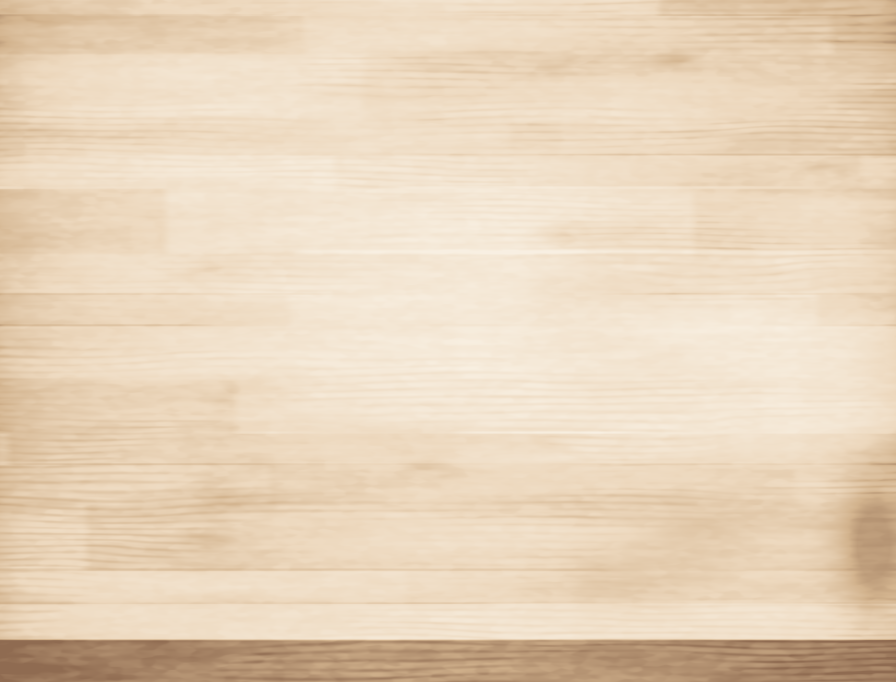
A Shadertoy shader for this texture:

```glsl
#define LIGHT vec3(0.964, 0.920, 0.856)
#define CREAM vec3(0.928, 0.846, 0.742)
#define TAN vec3(0.825, 0.702, 0.555)
#define BROWN vec3(0.585, 0.445, 0.338)
#define SHELF_TOP 0.062
#define LEDGE_TOP 0.115
#define PLANK_HEIGHT 0.066
#define GRAIN_LINES 95.0
#define GRAIN_DEPTH 0.13
#define STREAK_DEPTH 0.26
#define FINE_DEPTH 0.09
#define KNOTS 10

float hash(vec2 p) {
    return fract(sin(dot(p, vec2(127.1, 311.7))) * 43758.545);
}

// Smooth cellular noise: random cell tones blended by distance
float cells(vec2 p) {
    vec2 id = floor(p);
    float sum = 0.0, total = 0.0;
    for (int j = -1; j <= 1; j++)
    for (int i = -1; i <= 1; i++) {
        vec2 c = id + vec2(i, j);
        vec2 d = c + vec2(hash(c), hash(c + 17.3)) - p;
        float w = exp(-5.0 * dot(d, d));
        sum += w * hash(c + 41.7);
        total += w;
    }
    return sum / total;
}

float blob(vec2 p, vec2 center, vec2 size) {
    vec2 d = (p - center) / size;
    return exp(-dot(d, d));
}

// Tone of the board at x, with a soft butt joint to the next one
float boardTone(float row, float x) {
    float s = x * 1.7 + hash(vec2(row, 3.0)) * 5.0;
    float id = floor(s);
    return mix(hash(vec2(id, row)), hash(vec2(id + 1.0, row)),
               smoothstep(0.975, 1.0, fract(s)));
}

// Thin dark wavy lines, gathered in sparse patches
float grain(vec2 uv) {
    float warp = 2.2 * sin(uv.x * 5.0 + uv.y * 31.0)
               + 1.0 * sin(uv.x * 19.0 - uv.y * 53.0)
               + 6.0 * cells(uv * vec2(6.0, 18.0));
    float lines = pow(0.5 + 0.5 * sin(uv.y * GRAIN_LINES * 6.2832 + warp), 2.0) - 0.375;
    float patches = smoothstep(0.4, 0.75, cells(uv * vec2(4.0, 18.0) + 9.0));
    return lines * (0.12 + patches) * (0.3 + 1.1 * cells(uv * vec2(26.0, 95.0)));
}

float planks(vec2 uv) {
    float y = (uv.y - LEDGE_TOP) / PLANK_HEIGHT;
    y += 0.25 * sin(y * 1.9);
    float row = floor(y), f = y - row;
    float board = mix(boardTone(row, uv.x), boardTone(row + 1.0, uv.x),
                      smoothstep(0.94, 1.0, f));

    // Thin pale or dark seams between rows, broken along their length
    float edge = min(f, 1.0 - f);
    float seamId = floor(y + 0.5);
    float seam = (1.0 - smoothstep(0.005, 0.06, edge))
               * smoothstep(0.4, 0.75, cells(vec2(uv.x * 4.0, seamId * 7.0)));
    float seamTone = mix(-0.18, 0.15, step(0.5, hash(vec2(seamId, 8.0))));

    float tone = 0.155 + (board - 0.4) * 0.2 + seam * seamTone;

    // Soft, flattened knots
    for (int i = 0; i < KNOTS; i++) {
        float n = float(i);
        vec2 c = vec2(hash(vec2(n, 1.0)), 0.15 + 0.8 * hash(vec2(n, 2.0)));
        vec2 size = vec2(0.042, 0.018) * (0.6 + 0.7 * hash(vec2(n, 5.0)));
        tone += 0.28 * blob(uv, c, size) * cells(uv * vec2(32.0, 65.0));
    }
    return tone;
}

vec3 woodColor(float t) {
    vec3 c = mix(LIGHT, CREAM, clamp(t / 0.35, -0.25, 1.0));
    c = mix(c, TAN, clamp((t - 0.35) / 0.35, 0.0, 1.0));
    return mix(c, BROWN, clamp((t - 0.7) / 0.3, 0.0, 1.1));
}

void mainImage(out vec4 fragColor, in vec2 fragCoord) {
    vec2 uv = fragCoord / iResolution.xy;
    float aa = 1.0 / iResolution.y;
    float broad = cells(uv * vec2(3.0, 26.0)) - 0.5;
    float patches = cells(uv * vec2(5.0, 9.0) + 5.0) - 0.5;
    float fine = cells(uv * vec2(14.0, 105.0) + 31.0) - 0.5;
    float fleck = cells(uv * vec2(75.0, 170.0) + 63.0) - 0.5;
    float detail = FINE_DEPTH * fine + 0.09 * fleck + GRAIN_DEPTH * grain(uv);

    // Wall of boards, warmer at its foot, above a pale ledge
    float wall = planks(uv) + STREAK_DEPTH * broad + 0.16 * patches;
    wall += 0.09 * exp((LEDGE_TOP - uv.y) / 0.12);
    float ledge = 0.05 + 0.08 * broad;
    float tone = mix(ledge, wall, smoothstep(-aa, aa, uv.y - LEDGE_TOP));
    float ledgeFade = 1.0 - smoothstep(0.45, 0.65, uv.x);
    tone += 0.13 * ledgeFade * exp(-abs(uv.y - LEDGE_TOP) / 0.002);
    tone += detail;

    // Darker rim, strongest on the left
    vec2 q = (uv - vec2(0.56, 0.54)) * vec2(1.0, 0.85);
    tone += 0.68 * dot(q, q);
    tone += 0.17 * exp(-uv.x / 0.04) + 0.15 * exp((uv.x - 1.0) / 0.03);

    // Blurred stains at the lower right
    float stain = blob(uv, vec2(0.79, 0.22), vec2(0.075, 0.05))
                + 0.7 * blob(uv, vec2(0.69, 0.14), vec2(0.07, 0.05));
    tone = mix(tone, 0.57 + 0.5 * detail, 0.65 * min(stain, 1.0));
    float smudge = min(1.3 * blob(uv, vec2(0.975, 0.2), vec2(0.035, 0.095)), 1.0);
    tone = mix(tone, 0.84 + 0.5 * detail, 0.9 * smudge);

    // Brown shelf front
    float side = 2.0 * abs(uv.x - 0.5);
    float shelf = 0.825 + 0.18 * side * side + 0.05 * broad + 0.05 * patches + detail;
    shelf += 0.09 * exp(-abs(uv.y - SHELF_TOP) / 0.004);
    tone = mix(shelf, tone, smoothstep(-1.5 * aa, 1.5 * aa, uv.y - SHELF_TOP));

    fragColor = vec4(woodColor(tone), 1.0);
}
```
